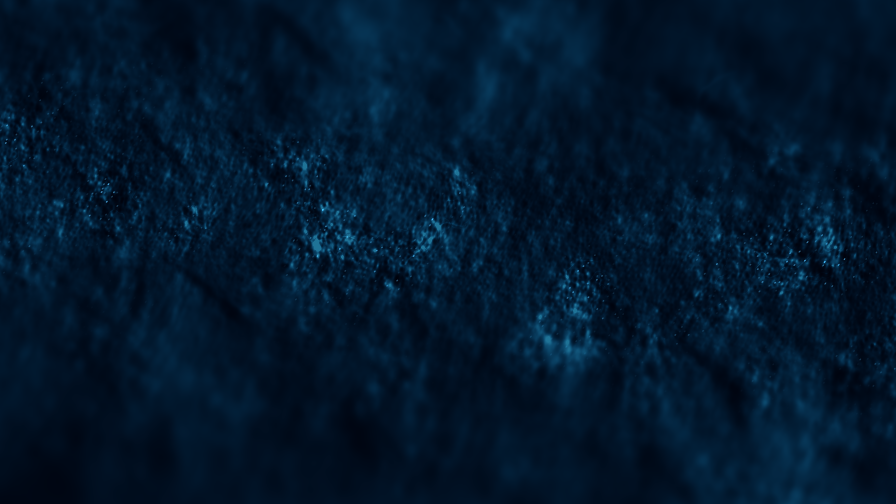
Write a WebGL 1 fragment shader that draws this texture.

```glsl
precision highp float;
// Dark blue rough stone in raking light, sharp only along a tilted focus band.
uniform vec2 u_resolution;

const vec2 LIGHT = vec2(0.88, 0.47);
const vec3 GLINT = vec3(0.22, 0.45, 0.56);

vec3 hash3(vec2 cell) {
  vec3 h = fract(cell.xyx * vec3(0.1031, 0.1030, 0.0973));
  h += dot(h, h.yxz + 33.33);
  return fract((h.xxy + h.yzz) * h.zyx);
}

// Cellular bumps: x is height, y is slope towards the light, both of unit deviation.
vec2 cellBumps(vec2 p, vec2 light) {
  vec2 base = floor(p);
  vec2 sum = vec2(0.0);
  for (int j = -1; j <= 1; j++) {
    for (int i = -1; i <= 1; i++) {
      vec2 cell = base + vec2(float(i), float(j));
      vec3 h = hash3(cell);
      vec2 r = p - cell - h.xy;
      float k = max(0.0, 1.0 - dot(r, r));
      sum += (h.z * 2.0 - 1.0) * k * k * vec2(2.58 * k, 7.57 * dot(r, light));
    }
  }
  return sum;
}

// Layers finer than the blur fade out.
float sharpness(float freq, float blur) {
  return exp(-pow(freq * blur, 2.0));
}

// Layered relief lit from the side.
float relief(vec2 p, float blur, float roughness) {
  float sum = 0.0;
  float freq = 4.5;
  for (int i = 0; i < 6; i++) {
    vec2 bump = cellBumps(p * freq + 17.3 * float(i), LIGHT);
    float gain = mix(0.40, 0.62 * roughness, smoothstep(12.0, 50.0, freq));
    sum += gain * sharpness(freq, blur) * dot(bump, vec2(0.35, 0.8));
    freq *= 2.0;
  }
  return sum;
}

// Scattered tapering cracks that fall to the right.
float cracks(vec2 p, float scale, float blur) {
  vec2 q = p * scale;
  float width = 0.03 + blur * scale * 0.7;
  float depth = 0.0;
  for (int j = -1; j <= 1; j++) {
    for (int i = -1; i <= 1; i++) {
      vec2 cell = floor(q) + vec2(float(i), float(j));
      vec3 h = hash3(cell + 71.0);
      float angle = -0.55 - 0.6 * fract(h.z * 7.0);
      vec2 dir = vec2(cos(angle), sin(angle));
      vec2 v = q - cell - h.xy;
      float across = dot(v, vec2(-dir.y, dir.x)) / width;
      float taper = 1.0 - smoothstep(0.1, 0.4 + 0.4 * h.x, abs(dot(v, dir)));
      depth = max(depth, step(0.45, h.z) * taper * exp(-across * across));
    }
  }
  return depth * 0.1 / (0.07 + width);
}

// Thin crinkled crests along the zero lines of the bumps.
float crests(vec2 p, float freq, float blur) {
  float width = 0.16 + 1.2 * freq * blur;
  float level = cellBumps(p * freq + 5.0, LIGHT).x / width;
  return exp(-level * level) * 0.16 / width;
}

// Small bright grains of varied strength, one in a few cells.
float sparkles(vec2 p, float freq, float density) {
  vec2 q = p * freq;
  vec3 h = hash3(floor(q) + 203.0);
  float d = length(fract(q) - mix(vec2(0.35), vec2(0.65), h.xy));
  return step(1.0 - density, h.z) * (0.2 + h.x * h.x) * (1.0 - smoothstep(0.05, 0.35, d));
}

// Deep blue ramp from a single brightness.
vec3 stoneColor(float g) {
  return vec3(0.6 * g * g, g, 0.035 + 1.6 * g - 0.8 * g * g);
}

void main() {
  vec2 p = gl_FragCoord.xy / u_resolution.y;
  float across = gl_FragCoord.x / u_resolution.x;

  // Focus band and blur radius.
  float offset = abs(p.y - mix(0.66, 0.42, across));
  float blur = 0.08 * max(offset - 0.06, 0.0);
  float focus = exp(-pow(offset / 0.15, 2.0));

  // Leaning surface with a slight warp; the crinkle roughens crests and cracks.
  vec2 warp = cellBumps(p * 6.0 + 40.0, LIGHT);
  vec2 crinkle = 0.004 * cellBumps(p * 28.0 + 9.0, LIGHT) * sharpness(28.0, blur);
  crinkle += 0.002 * cellBumps(p * 75.0 + 31.0, LIGHT) * sharpness(75.0, blur);
  vec2 surface = vec2(p.x - 0.3 * p.y, p.y * 0.95) + 0.004 * warp;
  vec2 rough = surface + crinkle;

  float patches = cellBumps(p * 3.2 + 11.0, LIGHT).x;
  float cluster = smoothstep(-0.5, 1.5, cellBumps(surface * 8.0 + 61.0, LIGHT).x);

  // Brightness in deviations from the median tone.
  float tone = 0.38 * patches - 0.1;
  tone += relief(surface, blur, 0.75 + 0.7 * cluster);
  tone += 1.5 * cluster * crests(rough, 11.0, blur);
  tone += 1.1 * cluster * focus * crests(rough, 30.0, blur);
  tone -= 2.6 * cracks(p + 0.008 * warp + crinkle, 4.2, blur);
  tone -= 0.4 * (1.0 - smoothstep(0.0, 0.35, p.y)) * (1.0 - 0.6 * across);
  tone -= 0.3 * smoothstep(0.8, 1.0, p.y) * (1.0 - across);

  vec3 color = stoneColor(min(0.086 * exp(0.43 * tone), 0.45));
  color += GLINT * focus * cluster * sparkles(surface, 120.0, 0.12);
  gl_FragColor = vec4(color, 1.0);
}
```
